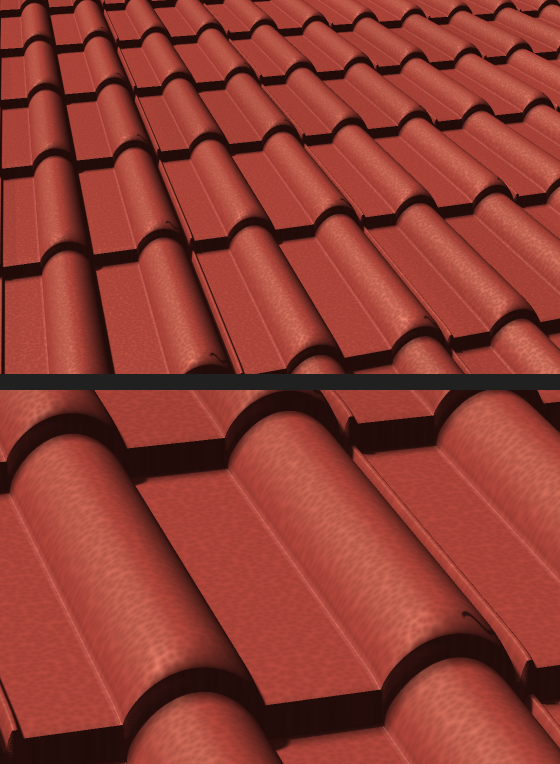
Top: the whole. Bottom: its middle third, enlarged.
Write a Shadertoy shader that draws this texture.

```glsl
// Clay double-roll roof tiles in perspective, traced as a height field.

const float TILE_ASPECT = 2.23;   // exposed tile length over roll spacing
const float ROLL_HALF = 0.27;     // half width of a roll
const float ROLL_HEIGHT = 0.25;
const float THICKNESS = 0.15;     // step from one course to the next
const vec3 CLAY = vec3(0.65, 0.25, 0.21);
const vec3 SUNLIT = vec3(0.71, 0.34, 0.28);
const vec3 SHADE = vec3(0.13, 0.045, 0.037);

float hash(vec2 p) {
    vec3 q = fract(vec3(p.xyx) * 0.1031);
    q += dot(q, q.yzx + 33.33);
    return fract((q.x + q.y) * q.z);
}

// Distance to the nearest scattered grain
float cellular(vec2 p) {
    vec2 cell = floor(p), local = fract(p);
    float nearest = 1.0;
    for (int j = -1; j <= 1; j++)
        for (int i = -1; i <= 1; i++) {
            vec2 o = vec2(i, j), id = cell + o;
            vec2 d = o + vec2(hash(id), hash(id + 71.7)) - local;
            nearest = min(nearest, dot(d, d));
        }
    return sqrt(nearest);
}

float line(float d, float width) {
    return 1.0 - smoothstep(0.3 * width, width, abs(d));
}

// Offset from the nearest roll axis, and 1 where that roll carries a joint
vec2 rollCoord(float u) {
    float column = floor(u + 0.5);
    return vec2(u - column, mod(column, 2.0));
}

// Height above the crest line; uv counts rolls across and courses down
float tileHeight(vec2 uv) {
    vec2 roll = rollCoord(uv.x);
    float along = fract(uv.y);
    float s = roll.x / ROLL_HALF;
    float arch = pow(max(1.0 - s * s, 0.0), 0.72);
    float t = clamp((along - 0.91) / 0.09, 0.0, 1.0);
    float nose = (1.0 - sqrt(1.0 - t * t)) * mix(0.03, 0.11, arch);
    float joint = 0.04 * line(roll.x - 0.33, 0.03) - 0.05 * line(roll.x - 0.285, 0.02);
    return ROLL_HEIGHT * (arch - 1.0) + THICKNESS * along - nose + roll.y * joint;
}

vec3 surfaceNormal(vec2 uv) {
    vec2 e = vec2(0.008, 0.0);
    float du = tileHeight(uv + e.xy) - tileHeight(uv - e.xy);
    float dv = tileHeight(uv + e.yx) - tileHeight(uv - e.yx);
    return normalize(vec3(-du, -dv / TILE_ASPECT, 2.0 * e.x));
}

float sunVisibility(vec3 pos, vec3 sun) {
    float lit = 1.0;
    for (int i = 1; i <= 14; i++) {
        vec3 q = pos + sun * vec3(1.0, 1.0 / TILE_ASPECT, 1.0) * 0.03 * float(i);
        lit = min(lit, smoothstep(-0.04, 0.0, q.z - tileHeight(q.xy)));
    }
    return lit;
}

vec3 shadeTile(vec3 pos, vec3 view) {
    vec3 sun = normalize(vec3(-0.5, -0.35, 0.8));
    vec2 roll = rollCoord(pos.x);
    float along = fract(pos.y);

    // Pitted surface and slight differences between tiles
    float grain = cellular(pos.xy * vec2(1.0, TILE_ASPECT) * 32.0) - 0.45;
    vec2 tileId = vec2(floor((pos.x - roll.x) * 0.5), floor(pos.y));
    float tone = 1.0 + 0.05 * (hash(tileId + 40.0) - 0.5) + 0.13 * grain;

    // Sun, contact shade and a broad sheen on the noses
    vec3 n = surfaceNormal(pos.xy);
    float facing = max(dot(n, sun), 0.0);
    float visible = sunVisibility(pos, sun);
    float contact = mix(0.3, 1.0, smoothstep(0.0, 0.06, along));
    float light = min(facing / 0.78, 1.0) * mix(0.12, 1.0, visible) * contact;
    vec3 color = mix(SHADE, CLAY, light);
    color = mix(color, SUNLIT, smoothstep(0.8, 0.98, facing) * visible * contact * 0.8);
    float sheen = pow(max(dot(n, normalize(sun + view)), 0.0), 16.0);
    color += vec3(0.14, 0.15, 0.12) * sheen * visible * (1.0 + 0.9 * grain);

    // Pale crease at the roll foot and the hooked joint on the nose
    color += 0.05 * line(roll.x + ROLL_HALF + 0.01, 0.018) * light;
    float hook = line(along - 0.962 - 0.012 * sin(roll.x * 48.0), 0.009);
    hook *= roll.y * smoothstep(0.06, 0.08, roll.x) * (1.0 - smoothstep(0.22, 0.24, roll.x));
    return mix(color * tone, SHADE, 0.85 * hook);
}

vec3 traceRoof(vec2 p) {
    // Plane to canvas projection, and the projected upward direction
    mat3 plane = mat3(0.1637, -0.0095, 0.0181, 0.0012, 0.0998, -0.1303, 0.1035, 0.1074, 1.0);
    mat3 toPlane = inverse(plane);
    vec3 a = toPlane * vec3(p, 1.0);
    vec3 b = toPlane * vec3(-0.0219, -0.1539, -0.034);
    vec2 base = a.xy / a.z;
    vec2 slope = base * b.z - b.xy;

    // March down to the surface, then refine by halving
    float stepSize = 0.0095, z = THICKNESS;
    for (int i = 0; i < 48; i++) {
        if (z < tileHeight(base + slope * z)) break;
        z -= stepSize;
    }
    for (int i = 0; i < 6; i++) {
        stepSize *= 0.5;
        z += z < tileHeight(base + slope * z) ? stepSize : -stepSize;
    }
    vec3 view = normalize(vec3(slope.x, slope.y * TILE_ASPECT, 1.0));
    return shadeTile(vec3(base + slope * z, z), view);
}

void mainImage(out vec4 fragColor, in vec2 fragCoord) {
    vec3 color = vec3(0.0);
    for (int i = 0; i < 4; i++) {
        vec2 q = fragCoord + vec2(i % 2, i / 2) * 0.5 - 0.25;
        color += traceRoof(vec2(q.x, iResolution.y - q.y) / iResolution.y);
    }
    fragColor = vec4(color * 0.25, 1.0);
}
```
